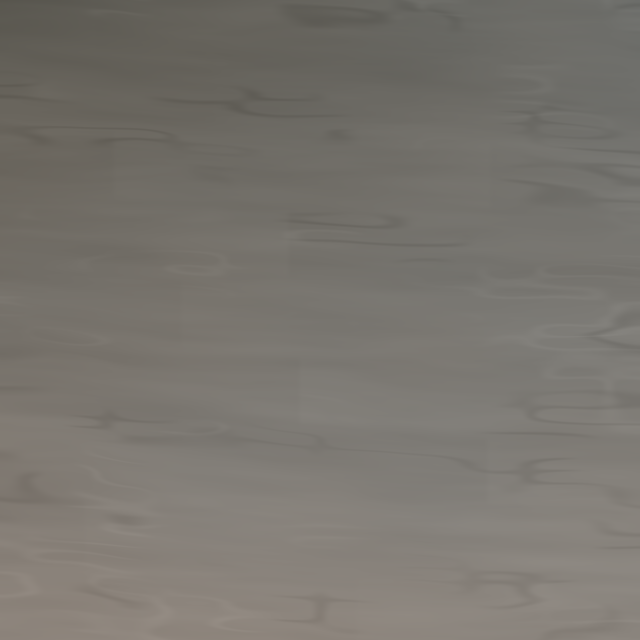
A Shadertoy shader for this texture:

```glsl
// Soft, dim grey-brown wooden floor with faint, nearly horizontal grain.

float hash(vec2 p) {
    return fract(sin(dot(p, vec2(127.1, 311.7))) * 43758.5453);
}

float noise(vec2 p) {
    vec2 cell = floor(p);
    vec2 f = fract(p);
    f = f * f * (3.0 - 2.0 * f);
    float low = mix(hash(cell), hash(cell + vec2(1.0, 0.0)), f.x);
    float high = mix(hash(cell + vec2(0.0, 1.0)), hash(cell + vec2(1.0)), f.x);
    return mix(low, high, f.y);
}

// Layered noise, centred on zero
float fbm(vec2 p, int octaves) {
    float sum = 0.0;
    float amplitude = 0.5;
    for (int i = 0; i < octaves; i++) {
        sum += amplitude * (noise(p) - 0.5);
        p = p * 2.03 + vec2(17.3, 9.1);
        amplitude *= 0.5;
    }
    return sum;
}

// Light falls off from the warm lower edge to the dark upper left
vec3 floorLight(vec2 uv) {
    vec3 topLeft = vec3(0.365, 0.355, 0.325);
    vec3 topRight = vec3(0.420, 0.425, 0.412);
    vec3 bottomLeft = vec3(0.568, 0.536, 0.506);
    vec3 bottomRight = vec3(0.545, 0.522, 0.495);
    vec3 top = mix(topLeft, topRight, uv.x);
    vec3 bottom = mix(bottomLeft, bottomRight, uv.x);
    return mix(bottom, top, uv.y);
}

// Tilted and gently bent coordinates that follow the grain
vec2 grainSpace(vec2 uv, float tilt, float bend) {
    float wave = fbm(uv * vec2(3.0, 7.0), 3);
    return vec2(uv.x, uv.y + tilt * uv.x + bend * wave);
}

// Random tone per plank, with soft joints
float plankTone(vec2 p, float height, float blur) {
    float row = floor(p.y / height);
    float along = p.x * 1.7 + hash(vec2(row, 3.0));
    float column = floor(along);
    float here = hash(vec2(column, row));
    float next = hash(vec2(column + 1.0, row));
    float tone = mix(here, next, smoothstep(1.0 - blur, 1.0, fract(along)));
    float edge = fract(p.y / height);
    float seam = smoothstep(0.0, 0.12, edge) * smoothstep(1.0, 0.88, edge);
    return (tone - 0.5) * seam;
}

// Short curved flecks: thin ridges shown only in scattered patches
float flecks(vec2 p, vec2 scale, float seed) {
    float ridge = 1.0 - abs(2.0 * noise(p * scale + seed) - 1.0);
    float patches = smoothstep(0.58, 0.85, noise(p * vec2(6.0, 15.0) + seed * 2.0));
    return smoothstep(0.65, 1.0, ridge) * patches;
}

void mainImage(out vec4 fragColor, in vec2 fragCoord) {
    vec2 uv = fragCoord / iResolution.xy;
    vec2 grain = grainSpace(uv, 0.05, 0.045);

    // Broad bands, finer streaks and planks
    float bands = fbm(grain * vec2(2.2, 15.0), 3);
    float streaks = fbm(grain * vec2(4.5, 42.0) + 31.0, 3);
    float plank = plankTone(uv + vec2(0.0, 0.03 * uv.x), 0.115, 0.02);
    float shade = 0.050 * bands + 0.036 * streaks + 0.014 * plank;

    // Dark and light flecks
    shade -= 0.034 * flecks(grain, vec2(9.0, 50.0), 5.0);
    shade += 0.020 * flecks(grain, vec2(10.0, 55.0), 23.0);

    // Slow drift between warm and cool patches
    float warmth = fbm(uv * vec2(2.5, 4.0) + 7.0, 2);
    vec3 tint = vec3(0.022, 0.0, -0.016) * warmth;

    fragColor = vec4(floorLight(uv) + shade + tint, 1.0);
}
```
